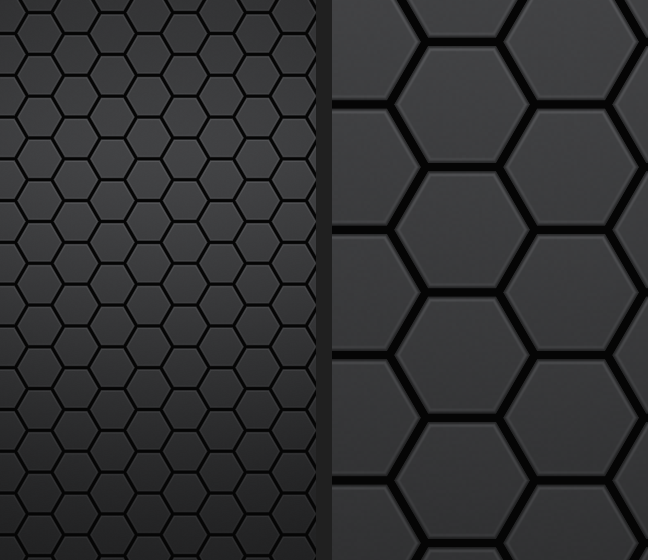
Left: the whole. Right: its middle third, enlarged.
Reproduce this pattern procedurally as a WebGL 1 fragment shader.

```glsl
precision highp float;

// Dark honeycomb of flat-topped hexagonal plates with black gaps between them.
// Two interleaved rectangular lattices give the nearest cell centre; the hex
// distance to its border shapes the gap, the soft shadow and the lit rim.

uniform vec2 u_resolution;

// Lattice, in units of the canvas height, measured from the top left
const float ROW_PITCH = 0.0746;
const float COLUMN_PITCH = 0.0649;
const vec2 FIRST_CENTRE = vec2(0.0059, 0.0225);

// Plate profile, in units of the row pitch
const float GAP_HALF_WIDTH = 0.033;
const float SHADOW_WIDTH = 0.035;
const float RIM_OFFSET = 0.028;
const float RIM_WIDTH = 0.018;

// Lighting
const float TOP_LEVEL = 0.205;
const float PEAK_LEVEL = 0.262;
const float BOTTOM_LEVEL = 0.138;
const float PEAK_HEIGHT = 0.31;
const float RIM_LIGHT = 0.075;
const float PLATE_SLOPE = 0.012;
const float SIDE_FALLOFF = 0.06;
const float GRAIN = 0.006;
const vec3 PLATE_TINT = vec3(0.99, 1.0, 1.03);
const vec3 GAP_COLOR = vec3(0.018);

const vec2 LATTICE = vec2(1.7320508, 1.0);
const vec2 SLANT_NORMAL = vec2(0.8660254, 0.5);

float hash(vec2 p) {
    return fract(sin(dot(p, vec2(127.1, 311.7))) * 43758.547);
}

// Offset from the centre of the nearest hexagon
vec2 hexLocal(vec2 p) {
    vec2 a = mod(p + 0.5 * LATTICE, LATTICE) - 0.5 * LATTICE;
    vec2 b = mod(p, LATTICE) - 0.5 * LATTICE;
    return dot(a, a) < dot(b, b) ? a : b;
}

// Distance from a point inside a unit-pitch hexagon to its border
float borderDistance(vec2 q) {
    q = abs(q);
    return 0.5 - max(q.y, dot(q, SLANT_NORMAL));
}

// Overhead light: brightest above the middle, fading towards the bottom
float ambientLevel(vec2 pos, float width) {
    float rise = smoothstep(-0.1, PEAK_HEIGHT, pos.y);
    float fall = smoothstep(PEAK_HEIGHT - 0.08, 1.05, pos.y);
    float level = mix(TOP_LEVEL - 0.012, PEAK_LEVEL, rise);
    level = mix(level, BOTTOM_LEVEL, fall);
    float side = 2.0 * pos.x / width - 1.0;
    return level * (1.0 - SIDE_FALLOFF * side * side);
}

void main() {
    vec2 pos = gl_FragCoord.xy / u_resolution.y;
    pos.y = 1.0 - pos.y;
    float pixel = 1.0 / (u_resolution.y * ROW_PITCH);

    vec2 cellSize = vec2(COLUMN_PITCH / SLANT_NORMAL.x, ROW_PITCH);
    vec2 local = hexLocal((pos - FIRST_CENTRE) / cellSize);
    float inset = borderDistance(local) - GAP_HALF_WIDTH;

    // Plate face with a slight slope and fine grain
    float level = ambientLevel(pos, u_resolution.x / u_resolution.y);
    float face = level - PLATE_SLOPE * local.y;
    face += GRAIN * (hash(floor(pos * 512.0)) - 0.5);

    // Shadowed edge, then a thin rim that catches light from above
    face *= mix(0.65, 1.0, smoothstep(0.0, SHADOW_WIDTH, inset));
    float rim = 1.0 - smoothstep(0.0, RIM_WIDTH + 0.5 * pixel, abs(inset - RIM_OFFSET));
    float facingUp = smoothstep(0.4, -0.4, local.y);
    face += RIM_LIGHT * rim * mix(0.55, 1.0, facingUp) * level / PEAK_LEVEL;

    float coverage = smoothstep(-0.5 * pixel, 0.5 * pixel, inset);
    gl_FragColor = vec4(mix(GAP_COLOR, face * PLATE_TINT, coverage), 1.0);
}
```
